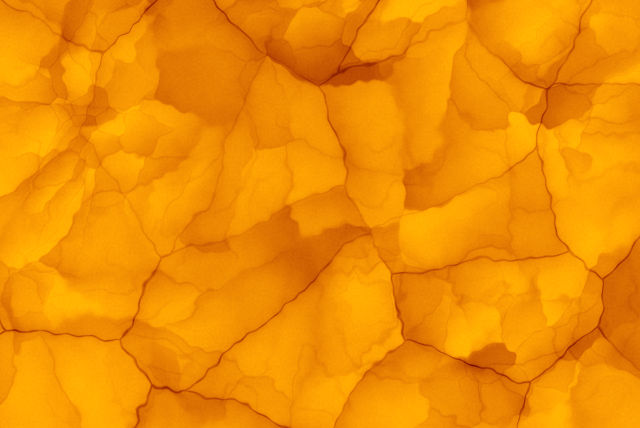
Reproduce this texture procedurally as a WebGL 1 fragment shader.

```glsl
precision highp float;
// Backlit amber stone: translucent plates parted by thin brown veins.
// Three scales of warped, weighted Voronoi facets carry tilted tones;
// gradient noise adds clouds, wisps, uneven veins and fine grain.

uniform vec2 u_resolution;

#define PLATE_SCALE 2.9
#define FOLD_SCALE 5.4
#define CHIP_SCALE 11.0
#define PLATE_TONE 0.36
#define FOLD_TONE 0.42
#define CHIP_TONE 0.40
#define BASE_GLOW 0.78
#define RIM_SHADE 0.18
#define VEIN_WIDTH 0.0042
#define VEIN_DEPTH 0.66
#define GRAIN 0.10

vec2 hash2(vec2 p) {
  vec3 q = fract(vec3(p.xyx) * vec3(0.1031, 0.1030, 0.0973));
  q += dot(q, q.yzx + 33.33);
  return fract((q.xx + q.yz) * q.zy);
}

float corner(vec2 cell, vec2 offset) {
  float angle = 6.2832 * hash2(cell).x;
  return dot(vec2(cos(angle), sin(angle)), offset);
}

// Gradient noise, about -0.7 to 0.7.
float noise(vec2 p) {
  vec2 i = floor(p), f = fract(p);
  vec2 u = f * f * f * (f * (f * 6.0 - 15.0) + 10.0);
  vec2 e = vec2(1.0, 0.0);
  float low = mix(corner(i, f), corner(i + e, f - e), u.x);
  float high = mix(corner(i + e.yx, f - e.yx), corner(i + 1.0, f - 1.0), u.x);
  return mix(low, high, u.y);
}

float clouds(vec2 p) {
  float sum = 0.0, gain = 0.5;
  for (int i = 0; i < 5; i++) {
    sum += gain * noise(p);
    p = mat2(1.6, 1.2, -1.2, 1.6) * p + 7.3;
    gain *= 0.55;
  }
  return sum;
}

vec2 noisePair(vec2 p) {
  return vec2(noise(p), noise(p + vec2(37.2, 11.7)));
}

// Facet centre in xy, two random traits in zw.
vec4 site(vec2 cell) {
  return vec4(cell + 0.5 + 0.85 * (hash2(cell) - 0.5), hash2(cell + 71.0));
}

// Squared distance less a size weight, so that facets differ in size.
float power(vec2 p, vec4 s) {
  vec2 d = p - s.xy;
  return dot(d, d) - 0.4 * s.z;
}

// Each facet has its own level and a slope in its own direction.
float tilt(vec2 p, vec4 s) {
  float angle = 6.2832 * s.w;
  return dot(p - s.xy, vec2(cos(angle), sin(angle))) + fract(s.z * 7.0) - 0.5;
}

// Returns distance to the border, blended tone, and shade towards the rim.
vec3 facets(vec2 p, float sharpness) {
  vec2 base = floor(p);
  float best = 1000.0;
  vec4 home = vec4(0.0);
  for (int y = -2; y <= 2; y++) for (int x = -2; x <= 2; x++) {
    vec4 s = site(base + vec2(float(x), float(y)));
    float d = power(p, s);
    if (d < best) { best = d; home = s; }
  }
  float border = 10.0, tone = 0.0, total = 0.0, rim = 0.0;
  for (int y = -2; y <= 2; y++) for (int x = -2; x <= 2; x++) {
    vec4 s = site(base + vec2(float(x), float(y)));
    float rise = power(p, s) - best;
    float weight = exp(-sharpness * rise);
    tone += weight * tilt(p, s);
    total += weight;
    float gap = distance(s.xy, home.xy);
    if (gap > 0.001) {
      float edge = rise / (2.0 * gap);
      border = min(border, edge);
      rim += exp(-9.0 * edge);
    }
  }
  return vec3(border, tone / total, min(rim, 1.3));
}

float line(float distanceToLine, float width) {
  return 1.0 - smoothstep(0.0, max(width, 1.2 / u_resolution.y), distanceToLine);
}

// Brown through orange to yellow.
vec3 amber(float t) {
  return vec3(0.81 + 0.25 * t - 0.05 * t * t, 0.38 + 0.29 * t, 0.01);
}

void main() {
  vec2 p = gl_FragCoord.xy / u_resolution.y;

  // Bend the plane, then stretch it slightly along a rising diagonal.
  vec2 ripple = 0.016 * noisePair(p * 10.0) + 0.009 * noisePair(p * 34.0);
  vec2 bent = p + 0.08 * noisePair(p * 2.7 + 4.0) + ripple;
  vec2 q = mat2(0.56, -0.85, 0.75, 0.64) * bent;
  vec2 curled = q + 0.10 * noisePair(p * 3.6 + 19.0) + ripple;

  float softness = smoothstep(-0.3, 0.3, noise(p * 5.0 + 51.0));
  vec3 plates = facets(q * PLATE_SCALE + 23.0, 60.0);
  vec3 folds = facets(curled * FOLD_SCALE + 48.0, mix(65.0, 13.0, softness));
  vec3 chips = facets(curled * CHIP_SCALE + 85.0, mix(36.0, 9.0, softness));

  // Light through the layers.
  float chipped = smoothstep(-0.08, 0.3, noise(p * 2.6 + 9.0));
  float t = BASE_GLOW + PLATE_TONE * plates.y + FOLD_TONE * folds.y;
  t += CHIP_TONE * chipped * chips.y;
  t += 0.28 * noise(p * 1.4 + 31.0) + 0.26 * clouds(p * 7.0);
  t -= RIM_SHADE * plates.z + 0.10 * folds.z;
  t = clamp(t, -0.25, 1.12);

  // Brown veins around plates, faint creases along folds and chips.
  float strength = mix(0.25, 1.0, smoothstep(-0.25, 0.2, noise(p * 2.6 + 63.0)));
  strength *= 1.0 + 0.6 * noise(p * 38.0);
  float veinDistance = plates.x / PLATE_SCALE;
  t -= strength * VEIN_DEPTH * line(veinDistance, VEIN_WIDTH);
  t -= strength * 0.18 * exp(-veinDistance / 0.010);
  t -= 0.20 * (1.0 - softness) * line(folds.x / FOLD_SCALE, 0.006);
  t -= 0.18 * chipped * line(chips.x / CHIP_SCALE, 0.005);

  // Wispy fissures inside the plates.
  float wisp = abs(noise(curled * 8.0 + 12.0));
  t -= 0.14 * smoothstep(0.0, 0.3, noise(p * 4.2 + 77.0)) * line(wisp, 0.07);

  t += GRAIN * noise(p * 170.0);
  gl_FragColor = vec4(clamp(amber(t), 0.0, 1.0), 1.0);
}
```
